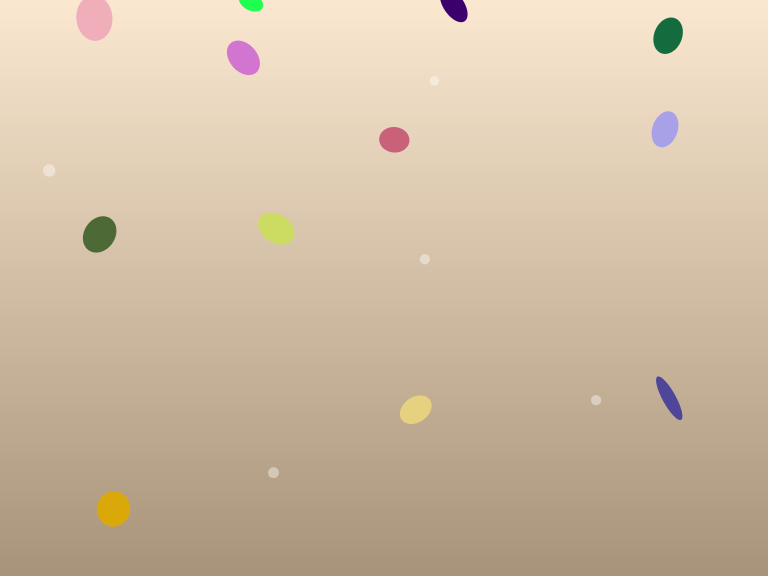
This background is drawn by a WebGL 2 fragment shader. Its source:

```glsl
#version 300 es
precision highp float;

// Sparse confetti on a warm vertical gradient: a dozen flat, tilted ellipses
// gathered towards the top, over a few pale translucent specks.
// Both are scattered by jittered low-discrepancy sequences, one loop each.

uniform vec2 u_resolution;
out vec4 fragColor;

// Lengths are fractions of the canvas height.
const vec3 SKY_TOP = vec3(0.984, 0.908, 0.815);
const vec3 SKY_BOTTOM = vec3(0.655, 0.578, 0.477);

const int SPECK_COUNT = 5;
const vec2 SPECK_RADIUS = vec2(0.0065, 0.0108);  // smallest, largest
const float SPECK_OPACITY = 0.40;

const int PETAL_COUNT = 12;
const vec2 PETAL_LONG = vec2(0.022, 0.043);      // range of the long semi-axis
const vec2 PETAL_SHORT = vec2(0.011, 0.032);     // range of the short semi-axis
const float PETAL_RISE = 2.2;                    // above 1 gathers petals at the top
const float JITTER = 0.12;
const float PI = 3.14159;

const vec3 PETAL_COLORS[PETAL_COUNT] = vec3[](
    vec3(0.79, 0.38, 0.48), vec3(0.12, 1.00, 0.31), vec3(0.30, 0.41, 0.21),
    vec3(0.08, 0.42, 0.24), vec3(0.90, 0.82, 0.50), vec3(0.82, 0.46, 0.82),
    vec3(0.86, 0.66, 0.04), vec3(0.66, 0.63, 0.91), vec3(0.23, 0.00, 0.42),
    vec3(0.80, 0.86, 0.38), vec3(0.94, 0.68, 0.73), vec3(0.31, 0.27, 0.60));

// Integer hash, uniform in 0..1.
float hash(int index, int channel) {
    uint h = uint(index) * 747796405u + uint(channel) * 277803737u + 91u;
    h = ((h >> 16u) ^ h) * 73244475u;
    h = ((h >> 16u) ^ h) * 73244475u;
    h = (h >> 16u) ^ h;
    return float(h & 65535u) / 65535.0;
}

// Evenly spread but irregular point in the unit square.
vec2 scatter(int index, int seed) {
    vec2 stride = vec2(0.7549, 0.5698);
    vec2 jitter = JITTER * vec2(hash(index, seed), hash(index, seed + 1));
    return fract(0.5 + float(index) * stride + jitter);
}

vec2 rotate(vec2 p, float angle) {
    float c = cos(angle), s = sin(angle);
    return vec2(c * p.x + s * p.y, c * p.y - s * p.x);
}

// First-order distance to an ellipse with the given semi-axes.
float ellipseDistance(vec2 p, vec2 radii) {
    float k = max(length(p / radii), 0.001);
    float slope = max(length(p / (radii * radii)), 0.001);
    return k * (k - 1.0) / slope;
}

// Coverage of a shape, with an edge one pixel wide.
float coverage(float dist, float pixel) {
    return clamp(0.5 - dist / pixel, 0.0, 1.0);
}

void main() {
    float pixel = 1.0 / u_resolution.y;
    vec2 uv = gl_FragCoord.xy * pixel;
    vec2 canvas = vec2(u_resolution.x * pixel, 1.0);

    vec3 color = mix(SKY_BOTTOM, SKY_TOP, uv.y);

    // Pale specks
    for (int i = 0; i < SPECK_COUNT; i++) {
        vec2 center = scatter(i, 20) * canvas;
        float radius = mix(SPECK_RADIUS.x, SPECK_RADIUS.y, hash(i, 22));
        float mask = coverage(length(uv - center) - radius, pixel);
        color = mix(color, vec3(1.0), SPECK_OPACITY * mask);
    }

    // Coloured petals
    for (int i = 0; i < PETAL_COUNT; i++) {
        vec2 spot = scatter(i, 1);
        spot.y = 1.0 - pow(spot.y, PETAL_RISE);
        float longAxis = mix(PETAL_LONG.x, PETAL_LONG.y, hash(i, 3));
        float shortAxis = mix(PETAL_SHORT.x, PETAL_SHORT.y, hash(i, 4));
        vec2 radii = vec2(longAxis, min(shortAxis, longAxis));
        vec2 p = rotate(uv - spot * canvas, PI * hash(i, 5));
        color = mix(color, PETAL_COLORS[i], coverage(ellipseDistance(p, radii), pixel));
    }

    fragColor = vec4(color, 1.0);
}
```
